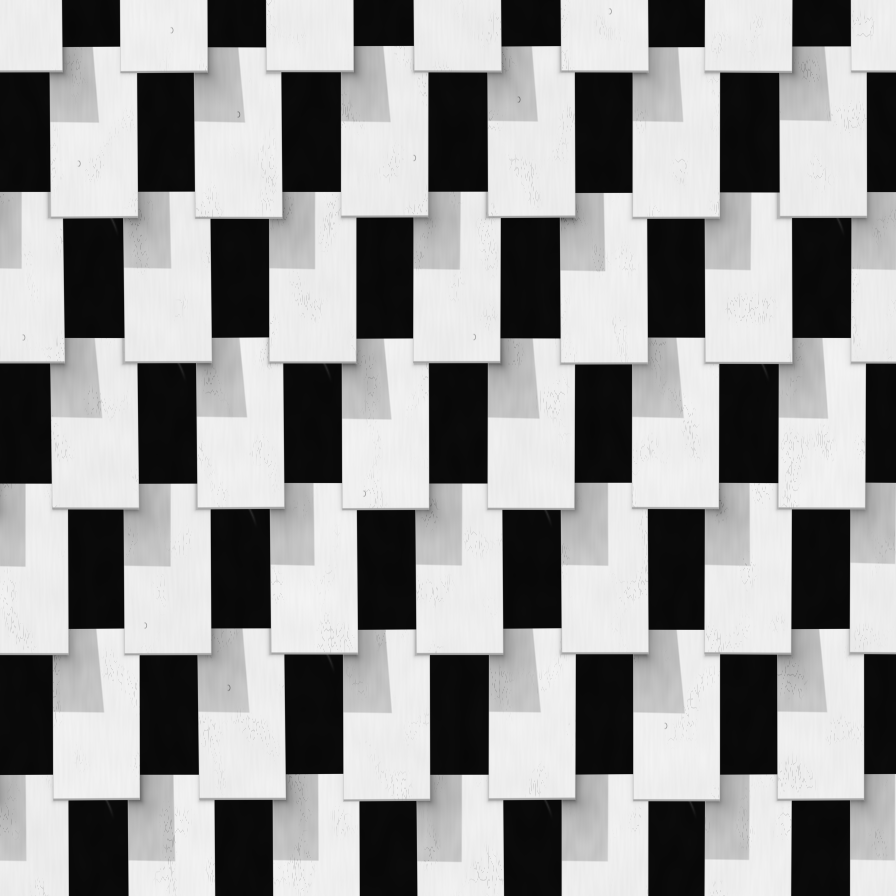
This pattern is drawn by a WebGL 2 fragment shader. Its source:

```glsl
#version 300 es
precision highp float;

uniform vec2 u_resolution;
out vec4 fragColor;

const vec2 PANEL = vec2(0.6, 1.178);   // panel size in row pitches
const float LAP = 0.178;               // height hidden by the row above
const float ROW_PITCH = 0.1625;
const float WHITE = 0.932;
const float SHADE = 0.79;
const float BLACK = 0.036;

float hash(vec2 p, float seed) {
  vec3 q = fract(vec3(p.xyx + seed * 7.31) * vec3(0.1031, 0.1030, 0.0973));
  q += dot(q, q.yzx + 33.33);
  return fract((q.x + q.y) * q.z);
}

float jitter(vec2 id, float seed) {
  return hash(id, seed) * 2.0 - 1.0;
}

float slope(vec2 corner, vec2 offset) {
  float a = 6.28318 * hash(corner, 3.0);
  return dot(vec2(cos(a), sin(a)), offset);
}

float gradientNoise(vec2 p) {
  vec2 i = floor(p), f = fract(p);
  vec2 w = f * f * f * (f * (f * 6.0 - 15.0) + 10.0);
  vec2 e = vec2(1.0, 0.0);
  float low = mix(slope(i, f), slope(i + e, f - e), w.x);
  float high = mix(slope(i + e.yx, f - e.yx), slope(i + 1.0, f - 1.0), w.x);
  return mix(low, high, w.y);
}

float below(float edge, float x, float soft) {
  return 1.0 - smoothstep(edge - soft, edge + soft, x);
}

// Fine vertical grain, mottling, hairline cracks and a small chip
float paintWear(vec2 p, vec2 id) {
  vec2 s = p + id * vec2(5.3, 9.7);
  float tone = 0.016 * gradientNoise(s * vec2(55.0, 5.0)) + 0.018 * gradientNoise(s * 4.0);
  float worn = smoothstep(0.12, 0.45, gradientNoise(s * vec2(5.0, 3.0) + 40.0));
  float line = abs(gradientNoise(s * vec2(38.0, 9.0) + 17.0));
  tone -= 0.09 * worn * below(0.04, line, 0.035);
  vec2 spot = vec2(0.08 + 0.44 * hash(id, 5.0), 0.3 + 0.8 * hash(id, 6.0));
  float ring = abs(length((p - spot) * vec2(1.0, 0.75)) - 0.014);
  float chipped = step(0.72, hash(id, 8.0)) * smoothstep(-0.01, 0.012, p.x - spot.x);
  return tone - 0.28 * chipped * below(0.003, ring, 0.004);
}

// Cast shadow with a slanted right side, deepest beside the panel above
float shadedPaint(vec2 p, vec2 id, float px) {
  float slanted = 1.0 - mod(id.y, 2.0);
  float side = 0.315 + 0.012 * jitter(id, 11.0)
             + (0.085 * slanted + 0.015 * jitter(id, 12.0)) * (p.y - LAP);
  float foot = 0.512 + 0.015 * id.y + 0.008 * jitter(id, 13.0) + 0.02 * p.x;
  float soft = max(px, 0.007);
  float shadow = below(side, p.x, soft) * below(foot, p.y, soft);

  float near = length(max(p - vec2(0.09, LAP), 0.0));
  float depth = SHADE - 0.15 * exp(-6.0 * near) - 0.22 * exp(-40.0 * near);
  depth += 0.035 * gradientNoise(p * vec2(14.0, 6.0) + id * 3.7);
  float rightLap = length(max(vec2(0.5 - p.x, p.y - LAP), 0.0));
  float lit = WHITE + 0.008 * jitter(id, 14.0) - 0.22 * exp(-90.0 * rightLap);
  return mix(lit, depth, shadow) + paintWear(p, id);
}

// Composite one row of panels over the tone beneath
float layRow(float under, vec2 q, float row, float px) {
  float x = q.x + 0.5 * mod(row, 2.0);
  vec2 id = vec2(floor(x + 0.2), row);
  vec2 p = vec2(x - id.x, q.y - row);
  p.x += 0.01 * jitter(id, 1.0) + 0.007 * jitter(id, 2.0) * (p.y - 0.6);
  p.y += 0.005 * jitter(id, 4.0) + 0.008 * jitter(id, 9.0) * (p.x - 0.3);

  vec2 d = abs(p - 0.5 * PANEL) - 0.5 * PANEL;
  float cover = below(0.0, max(d.x, d.y), 0.7 * px);
  float tone = shadedPaint(p, id, px);
  float lip = smoothstep(PANEL.y - 0.02, PANEL.y - 0.008, p.y);
  float rim = smoothstep(-0.009, 0.0, d.x);
  tone = mix(tone, 0.58, 0.8 * lip);
  tone = mix(tone, 0.72, 0.5 * rim);
  return mix(under, tone, cover);
}

// Dark gap, with a faint curved scrape in some cells
float opening(vec2 q, float row) {
  float x = q.x + 0.5 * mod(row, 2.0);
  vec2 id = vec2(floor(x), row);
  vec2 p = vec2(x - id.x, q.y - row);
  float along = p.y - LAP;
  float curve = 0.9 + 0.04 * jitter(id, 21.0) + 0.5 * along - 1.2 * along * along;
  float scrape = below(0.006, abs(p.x - curve), 0.012) * below(0.08, along, 0.06);
  float present = step(0.7, hash(id, 22.0));
  return BLACK + 0.012 * gradientNoise(q * vec2(9.0, 4.0)) + 0.14 * scrape * present;
}

void main() {
  vec2 uv = gl_FragCoord.xy / u_resolution;
  float down = 1.0 - uv.y;
  float columnPitch = 0.163 - 0.0016 * down;
  vec2 q = vec2((uv.x - 0.8685) / columnPitch, (down - 0.0521) / ROW_PITCH);
  float px = 1.0 / (ROW_PITCH * min(u_resolution.x, u_resolution.y));

  // Upper rows overlap lower ones
  float row = floor(q.y);
  float tone = opening(q, row);
  for (int i = 1; i >= -1; i--) {
    tone = layRow(tone, q, row + float(i), px);
  }
  fragColor = vec4(vec3(clamp(tone, 0.0, 1.0)), 1.0);
}
```
